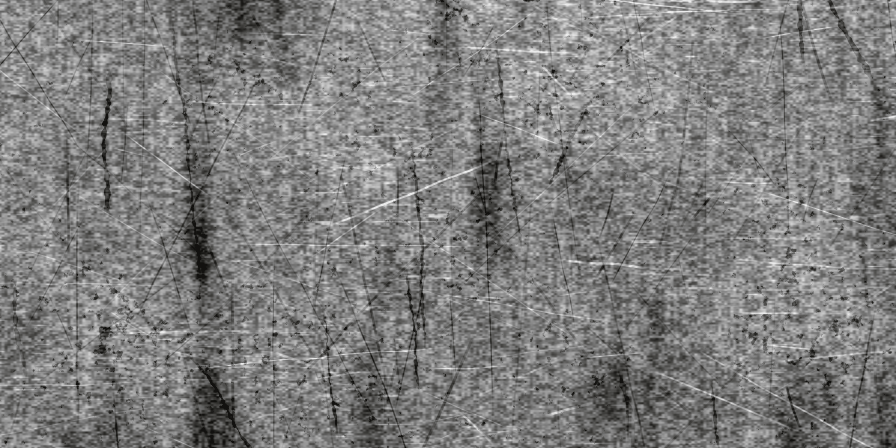
Write a Shadertoy shader that draws this texture.

```glsl
// Worn grey metal plate: fine grain, vertical smears, pits, pale and dark scratches.
#define BASE_GREY 0.535
#define TOP_LIGHT 0.10
#define GRAIN_AMOUNT 0.32
#define SMEAR_AMOUNT 0.30
#define PIT_AMOUNT 0.30
#define PALE_COUNT 120
#define DARK_COUNT 110
#define GOUGE_COUNT 13
#define PALE_AMOUNT 0.34
#define DARK_AMOUNT 0.27
#define GOUGE_AMOUNT 0.36
#define SEED 7.0

float hash(vec2 p) {
    vec3 q = fract(vec3(p.xyx) * 0.1031);
    q += dot(q, q.yzx + 33.33);
    return fract((q.x + q.y) * q.z);
}

vec4 hash4(float n) {
    vec4 q = fract(vec4(n) * vec4(0.1031, 0.1030, 0.0973, 0.1099));
    q += dot(q, q.wzxy + 33.33);
    return fract((q.xxyz + q.yzzw) * q.zywx);
}

float noise(vec2 p) {
    vec2 cell = floor(p), f = fract(p);
    f = f * f * (3.0 - 2.0 * f);
    return mix(mix(hash(cell), hash(cell + vec2(1, 0)), f.x),
               mix(hash(cell + vec2(0, 1)), hash(cell + vec2(1, 1)), f.x), f.y);
}

float fbm(vec2 p) {
    float sum = 0.0, amp = 0.5;
    for (int i = 0; i < 4; i++) {
        sum += amp * noise(p);
        p = mat2(1.6, 1.2, -1.2, 1.6) * p + 17.3;
        amp *= 0.5;
    }
    return sum / 0.9375;
}

// Position along (x) and across (y) a gently bent line.
vec2 lineCoords(vec2 p, vec2 centre, float angle, float bend) {
    vec2 dir = vec2(cos(angle), sin(angle)), q = p - centre;
    float along = dot(q, dir);
    return vec2(along, dot(q, vec2(-dir.y, dir.x)) + bend * along * along);
}

// Antialiased coverage of a stroke; hairlines fade instead of vanishing.
float stroke(float across, float halfWidth) {
    float px = 1.0 / iResolution.y;
    float edge = max(halfWidth, 0.5 * px);
    return clamp(0.5 + (edge - abs(across)) / px, 0.0, 1.0) * min(1.0, 2.0 * halfWidth / px);
}

// Thin broken scratch with tapered ends.
float scratch(vec2 q, float halfLength, float halfWidth, float seed) {
    if (abs(q.x) > halfLength || abs(q.y) > 0.02) return 0.0;
    float wobble = 0.004 * (noise(vec2(q.x * 14.0, seed)) - 0.5);
    float broken = smoothstep(0.15, 0.6, noise(vec2(q.x * 45.0, seed + 0.5)));
    float taper = 1.0 - smoothstep(0.5, 1.0, abs(q.x) / halfLength);
    return stroke(q.y + wobble, halfWidth) * taper * mix(0.3, 1.0, broken);
}

// Wide ragged gouge with a soft dirty rim.
float gouge(vec2 q, float halfLength, float halfWidth, float seed) {
    if (abs(q.x) > halfLength || abs(q.y) > 0.06) return 0.0;
    float across = q.y + 0.014 * (noise(vec2(q.x * 9.0, seed)) - 0.5)
                 + 0.005 * (noise(q * 130.0 + seed) - 0.5);
    float ragged = halfWidth * (0.25 + 1.1 * noise(vec2(q.x * 70.0, seed + 0.5)));
    float taper = 1.0 - smoothstep(0.65, 1.0, abs(q.x) / halfLength);
    float worn = smoothstep(0.1, 0.55, noise(vec2(q.x * 16.0, seed + 4.5)));
    float rim = 0.3 * exp(-abs(across) / 0.008);
    return taper * max(stroke(across, ragged) * mix(0.35, 1.0, worn), rim);
}

void mainImage(out vec4 fragColor, in vec2 fragCoord) {
    vec2 p = fragCoord / iResolution.y;
    float aspect = iResolution.x / iResolution.y;
    float patches = fbm(p * 4.0 + SEED);

    // Grain, brushed slightly sideways
    float grey = BASE_GREY + TOP_LIGHT * (p.y - 0.5);
    grey += GRAIN_AMOUNT * (noise(p * vec2(150.0, 230.0)) - 0.5);
    grey += 0.7 * GRAIN_AMOUNT * (noise(p * vec2(55.0, 120.0) + 31.0) - 0.5);
    grey += 0.22 * (patches - 0.5);

    // Vertical smears and hairline streaks
    float smear = smoothstep(0.52, 0.85, fbm(p * vec2(9.0, 1.8) + 53.0));
    float streak = noise(p * vec2(110.0, 7.0) + 71.0);
    grey -= SMEAR_AMOUNT * smear * (0.4 + 0.9 * streak);
    grey += 0.12 * (streak - 0.5);

    // Short pale sideways nicks
    float nick = smoothstep(0.76, 0.95, noise(p * vec2(22.0, 190.0) + 11.0));
    grey += 0.16 * nick * smoothstep(0.4, 0.65, fbm(p * 5.0 + 91.0));

    // Dark pits gathered in patches
    float pits = smoothstep(0.70, 0.88, fbm(p * 75.0 + 23.0) + 0.45 * (patches - 0.5));
    grey -= PIT_AMOUNT * pits;

    // Dark scratches, mostly upright
    for (int i = 0; i < DARK_COUNT; i++) {
        float id = float(i) + SEED * 10.0;
        vec4 a = hash4(id), b = hash4(id + 300.5);
        float lean = 2.0 * a.z - 1.0;
        vec2 q = lineCoords(p, a.xy * vec2(aspect, 1.0), 1.57 + 0.95 * lean * abs(lean), 0.2 * (b.x - 0.5));
        float size = 0.06 + 0.40 * a.w * a.w;
        grey -= DARK_AMOUNT * mix(0.3, 1.0, b.y * b.y) * scratch(q, size, 0.0012 + 0.0022 * b.z * b.z, id);
    }

    // Gouges, steep and long
    for (int i = 0; i < GOUGE_COUNT; i++) {
        float id = float(i) + SEED * 90.0;
        vec4 a = hash4(id), b = hash4(id + 40.5);
        vec2 centre = vec2((float(i) + a.x) / float(GOUGE_COUNT) * aspect, a.y);
        float lean = 2.0 * a.z - 1.0;
        vec2 q = lineCoords(p, centre, 1.68 + 0.65 * lean * lean * lean, 0.25 * (b.x - 0.5));
        grey -= GOUGE_AMOUNT * mix(0.55, 1.0, b.y) * gouge(q, 0.10 + 0.36 * a.w * a.w, 0.003 + 0.004 * b.z, id);
    }

    // Pale scratches, mostly level
    for (int i = 0; i < PALE_COUNT; i++) {
        float id = float(i) + SEED * 150.0;
        vec4 a = hash4(id), b = hash4(id + 500.5);
        float lean = 2.0 * a.z - 1.0;
        vec2 q = lineCoords(p, a.xy * vec2(aspect, 1.0), 0.12 * lean + 0.75 * lean * lean * lean, 0.2 * (b.x - 0.5));
        float size = 0.05 + 0.32 * a.w * a.w;
        grey += PALE_AMOUNT * mix(0.25, 1.0, b.y * b.y) * scratch(q, size, 0.001 + 0.0018 * b.z * b.z, id);
    }

    // Neutral metal with faintly warm dirt in the shadows
    grey = clamp(grey, 0.07, 0.92);
    float warmth = 0.012 * (1.0 - smoothstep(0.2, 0.55, grey));
    fragColor = vec4(vec3(grey) - vec3(0.0, 0.2, 1.0) * warmth, 1.0);
}
```
